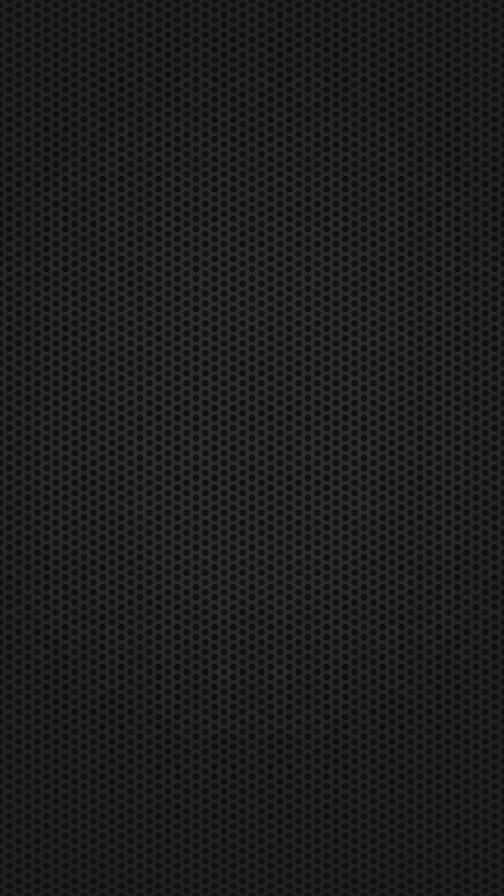
A Shadertoy shader for this pattern:

```glsl
// Dark perforated metal sheet: staggered round holes under a soft central light.

const vec2 REPEATS = vec2(54.0, 90.0);         // hole columns across, holes down each column
const float HOLE_RADIUS = 0.0067;              // in canvas widths
const vec3 PLATE_LIT = vec3(0.172, 0.168, 0.173);
const vec3 PLATE_DIM = vec3(0.122, 0.114, 0.114);
const vec3 HOLE_LIT = vec3(0.082, 0.070, 0.074);
const vec3 HOLE_DIM = vec3(0.074, 0.062, 0.062);
const vec2 LIGHT_CENTER = vec2(0.5, 0.54);
const vec2 LIGHT_REACH = vec2(0.85, 0.56);     // fractions of width and height

// Signed distance to the nearest hole, in canvas widths.
float holeDistance(vec2 uv, float aspect) {
    vec2 grid = uv * REPEATS;
    float column = floor(grid.x + 0.5);
    float stagger = 0.5 * mod(column, 2.0);
    vec2 local = vec2(grid.x - column, fract(grid.y + stagger) - 0.5);
    vec2 cellSize = vec2(1.0, aspect) / REPEATS;
    return length(local * cellSize) - HOLE_RADIUS;
}

// Broad light that fades toward the ends and sides.
float lightAmount(vec2 uv) {
    float d = length((uv - LIGHT_CENTER) / LIGHT_REACH);
    return 1.0 - smoothstep(0.15, 1.05, d);
}

void mainImage(out vec4 fragColor, in vec2 fragCoord) {
    vec2 uv = fragCoord / iResolution.xy;
    float aspect = iResolution.y / iResolution.x;
    float pixel = 1.0 / iResolution.x;

    float light = lightAmount(uv);
    vec3 plate = mix(PLATE_DIM, PLATE_LIT, light);
    vec3 hole = mix(HOLE_DIM, HOLE_LIT, light);

    // Antialiased hole edge
    float edge = smoothstep(-0.7 * pixel, 0.7 * pixel, holeDistance(uv, aspect));
    fragColor = vec4(mix(hole, plate, edge), 1.0);
}
```
